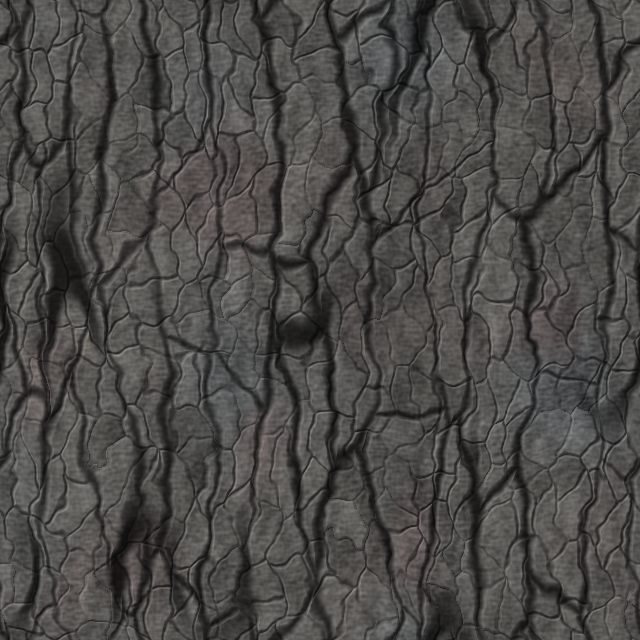
Write a three.js fragment shader that draws this texture.

```glsl
varying vec2 vUv;

const vec2 PLATE_GRID = vec2(12.0, 3.0);
const vec2 FLAKE_GRID = vec2(25.0, 14.0);
const vec2 FISSURE_GRID = vec2(6.0, 2.0);
const float PLATE_GAP = 0.011;
const float FLAKE_GAP = 0.0046;
const float PLATE_DEPTH = 0.011;
const float FLAKE_DEPTH = 0.0055;
const vec2 LIGHT_STEP = vec2(-0.0013, 0.0015);
const float BASE_TONE = 0.335;
const float RELIEF = 0.125;
const vec3 BARK_TINT = vec3(1.015, 1.0, 0.96);
const vec3 RED_TINT = vec3(1.08, 0.97, 0.95);
const vec3 BLUE_TINT = vec3(0.97, 1.0, 1.05);

vec2 hash2(vec2 p) {
  vec3 a = fract(p.xyx * vec3(0.1031, 0.1030, 0.0973));
  a += dot(a, a.yzx + 33.33);
  return fract((a.xx + a.yz) * a.zy);
}

vec2 wrapCell(vec2 cell, vec2 period) {
  return floor(mod(cell + 0.5, period));
}

float cornerSlope(vec2 cell, vec2 period, float seed, vec2 offset) {
  float angle = 6.2832 * hash2(wrapCell(cell, period) + seed).x;
  return dot(vec2(cos(angle), sin(angle)), offset);
}

// Gradient noise, about -0.7 to 0.7, repeating once across the canvas
float noise(vec2 uv, vec2 period, float seed) {
  vec2 p = uv * period;
  vec2 i = floor(p);
  vec2 f = p - i;
  vec2 s = f * f * f * (f * (f * 6.0 - 15.0) + 10.0);
  vec2 e = vec2(1.0, 0.0);
  float low = mix(cornerSlope(i, period, seed, f),
                  cornerSlope(i + e.xy, period, seed, f - e.xy), s.x);
  float high = mix(cornerSlope(i + e.yx, period, seed, f - e.yx),
                   cornerSlope(i + e.xx, period, seed, f - e.xx), s.x);
  return mix(low, high, s.y);
}

// Wrapped Voronoi: x = edge distance in canvas units, y = random cell value
vec2 cells(vec2 uv, vec2 grid, float seed) {
  vec2 p = uv * grid;
  vec2 i = floor(p);
  vec2 f = p - i;
  vec2 nearest = vec2(8.0);
  vec2 owner = vec2(0.0);
  for (int y = -1; y <= 1; y++) {
    for (int x = -1; x <= 1; x++) {
      vec2 o = vec2(float(x), float(y));
      vec2 r = o + 0.1 + 0.8 * hash2(wrapCell(i + o, grid) + seed) - f;
      if (dot(r, r) < dot(nearest, nearest)) {
        nearest = r;
        owner = wrapCell(i + o, grid) + seed;
      }
    }
  }
  float edge = 1.0;
  for (int y = -2; y <= 2; y++) {
    for (int x = -2; x <= 2; x++) {
      vec2 o = vec2(float(x), float(y));
      vec2 r = o + 0.1 + 0.8 * hash2(wrapCell(i + o, grid) + seed) - f;
      vec2 d = r - nearest;
      if (dot(d, d) > 0.0001) {
        edge = min(edge, dot(0.5 * (r + nearest), d) / length(d * grid));
      }
    }
  }
  return vec2(edge, hash2(owner + 7.0).y);
}

// Bark surface: x = height, y = plate gap, z = flake crack, w = flake value
vec4 bark(vec2 uv) {
  vec2 bend = vec2(0.045 * noise(uv, vec2(4.0, 3.0), 11.0),
                   0.050 * noise(uv, vec2(5.0, 4.0), 23.0));
  vec2 jag = vec2(0.018 * noise(uv, vec2(13.0, 15.0), 31.0),
                  0.020 * noise(uv, vec2(19.0, 12.0), 43.0));
  jag += 0.0065 * vec2(noise(uv, vec2(38.0, 42.0), 53.0),
                       noise(uv, vec2(44.0, 36.0), 61.0));
  vec2 q = uv + bend + jag;

  vec2 plate = cells(q, PLATE_GRID, 71.0);
  vec2 flake = cells(q + 0.4 * jag, FLAKE_GRID, 83.0);
  float wear = smoothstep(-0.4, 0.3, noise(uv, vec2(5.0, 3.0), 97.0));
  float gap = 1.0 - smoothstep(0.0, PLATE_GAP * (0.5 + 0.7 * wear), plate.x);
  float crack = 1.0 - smoothstep(0.0, FLAKE_GAP, flake.x);
  crack *= 0.35 + 0.65 * smoothstep(-0.3, 0.25, noise(uv, vec2(9.0, 7.0), 103.0));

  // Long, deep fissures that open and close along their length
  float line = abs(noise(q, FISSURE_GRID, 113.0));
  float opening = smoothstep(-0.05, 0.3, noise(uv, vec2(5.0, 3.0), 127.0));
  gap = max(gap * (0.55 + 0.35 * wear),
            opening * (1.0 - smoothstep(0.015, 0.085, line)));

  float height = -PLATE_DEPTH * gap - FLAKE_DEPTH * 0.6 * crack;
  height += FLAKE_DEPTH * flake.y * (1.0 - crack);
  height += 0.0050 * noise(q, vec2(34.0, 13.0), 131.0);
  height += 0.0022 * noise(q, vec2(62.0, 58.0), 139.0);
  height += 0.0011 * noise(uv + bend, vec2(72.0, 150.0), 149.0);
  return vec4(height, gap, crack, flake.y);
}

void main() {
  vec4 surface = bark(vUv);
  float slope = (surface.x - bark(vUv + LIGHT_STEP).x) / length(LIGHT_STEP);
  float relief = slope / sqrt(1.0 + slope * slope);

  // Light, crevice shade and fine grain
  float tone = BASE_TONE + RELIEF * relief;
  tone += 0.07 * (surface.w - 0.5);
  tone += 0.07 * noise(vUv, vec2(4.0, 3.0), 157.0);
  tone += 0.09 * noise(vUv, vec2(42.0, 17.0), 163.0);
  tone += 0.07 * noise(vUv, vec2(60.0, 170.0), 173.0);
  tone += 0.07 * noise(vUv, vec2(160.0, 140.0), 181.0);
  tone *= (1.0 - 0.72 * surface.y) * (1.0 - 0.38 * surface.z);
  tone = clamp(tone, 0.05, 0.62);

  // Faint red and blue weathering
  float redness = smoothstep(0.05, 0.45, noise(vUv, vec2(7.0, 5.0), 191.0));
  float blueness = smoothstep(0.0, 0.45, noise(vUv, vec2(4.0, 2.0), 199.0));
  vec3 tint = mix(BARK_TINT, BLUE_TINT, 0.7 * blueness);
  tint = mix(tint, RED_TINT, 0.7 * redness);
  gl_FragColor = vec4(tone * tint, 1.0);
}
```
